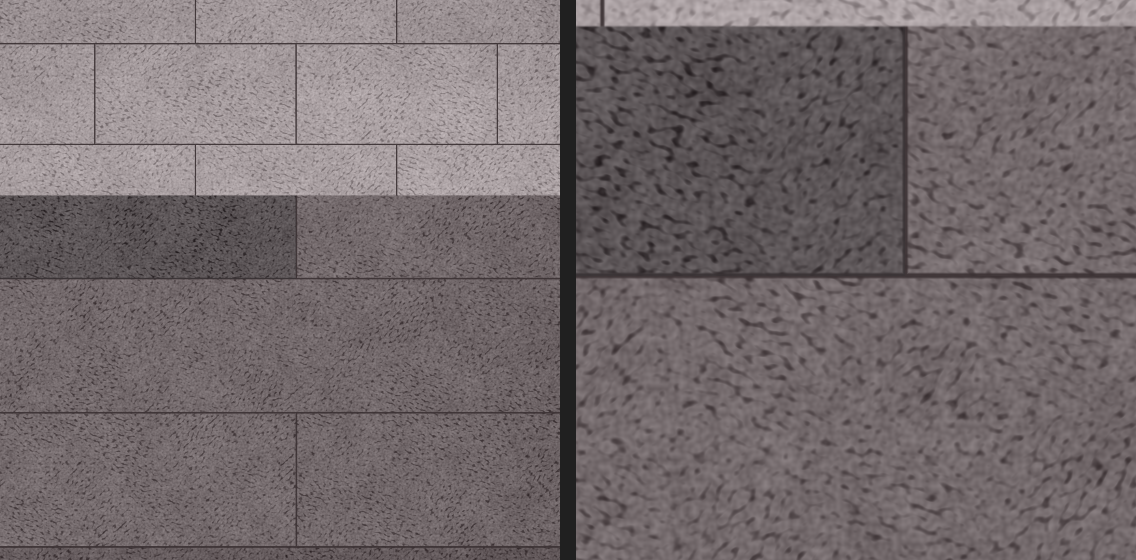
Left, the full canvas; right, a detail of the centre.
A three.js fragment shader for this texture:

```glsl
// Two bands of granite slabs: pale running-bond blocks above, larger dark slabs below.
// Each band is a staggered grid with thin joints; layered gradient noise gives
// the mottling, the diagonal streaks and the fine dark flecks of the stone.

varying vec2 vUv;

float hash(vec2 p) {
  return fract(sin(dot(p, vec2(127.1, 311.7))) * 43758.55);
}

float cornerSlope(vec2 cell, vec2 offset) {
  float angle = 6.2832 * hash(cell);
  return dot(vec2(cos(angle), sin(angle)), offset);
}

float gradientNoise(vec2 p) {
  vec2 i = floor(p), f = fract(p);
  vec2 u = f * f * f * (f * (f * 6.0 - 15.0) + 10.0);
  vec2 e = vec2(1.0, 0.0);
  float low = mix(cornerSlope(i, f), cornerSlope(i + e, f - e), u.x);
  float high = mix(cornerSlope(i + e.yx, f - e.yx), cornerSlope(i + 1.0, f - 1.0), u.x);
  return mix(low, high, u.y);
}

// Noise stretched along a direction given by an angle
float streakNoise(vec2 p, float angle, vec2 scale) {
  float c = cos(angle), s = sin(angle);
  return gradientNoise(vec2(c * p.x + s * p.y, c * p.y - s * p.x) * scale);
}

// Brightness offset of the grain around zero
float graniteGrain(vec2 p) {
  float drift = smoothstep(-0.3, 0.3, gradientNoise(p * 7.0 + 3.0));
  float fleck = mix(streakNoise(p, -0.35, vec2(130.0, 235.0)),
                    streakNoise(p, 0.75, vec2(130.0, 225.0)), drift);
  float fine = gradientNoise(p * 260.0 + 19.0);
  float mottle = gradientNoise(p * 11.0) + 0.7 * gradientNoise(p * 27.0 + 8.0)
               + 0.6 * streakNoise(p, 0.9, vec2(22.0, 60.0));
  return 0.035 - 0.17 * smoothstep(0.02, 0.5, fleck)
       + 0.085 * fine + 0.05 * gradientNoise(p * 95.0 + 5.0) + 0.032 * mottle;
}

// One band of slabs, every second row shifted by half a slab
vec3 slabs(vec2 p, vec2 origin, vec2 size, float tone, float jointHalf, float jointTone) {
  vec2 q = (p - origin) / size;
  float row = floor(q.y);
  q.x += 0.5 * mod(row, 2.0);
  vec2 id = floor(q);
  vec2 edge = min(fract(q), 1.0 - fract(q)) * size;

  // Slab variation and grain, with a separate noise region per slab
  vec2 seed = vec2(hash(id + 4.3), hash(id + 9.1));
  tone += 0.025 * (seed.x - 0.5) + graniteGrain(p + 2.0 * seed);

  float joint = 1.0 - smoothstep(jointHalf - 0.0008, jointHalf + 0.001, min(edge.x, edge.y));
  tone = mix(tone, jointTone, 0.9 * joint);
  return vec3(tone) - vec3(0.0, 0.038, 0.030);
}

void main() {
  // Upper band: brighter towards its foot, shaded in the top corners
  float upperTone = 0.605 + 0.035 * smoothstep(1.0, 0.68, vUv.y)
                  - 0.03 * smoothstep(0.3, 0.75, abs(vUv.x - 0.5) + vUv.y - 0.75);
  vec3 upper = slabs(vUv, vec2(0.1693, 0.7422), vec2(0.3594, 0.1797), upperTone, 0.0011, 0.22);

  // Lower band: one darker slab at its upper left, shade at the right and foot
  float darkSlab = step(0.5026, vUv.y) * step(vUv.x, 0.5293);
  float lowerTone = 0.43 - 0.075 * darkSlab
                  - 0.025 * smoothstep(0.65, 1.0, vUv.x)
                  - 0.05 * step(vUv.y, 0.0234);
  vec3 lower = slabs(vUv, vec2(0.5293, 0.0234), vec2(1.1, 0.2396), lowerTone, 0.0014, 0.23);
  lower.r -= 0.012 * darkSlab;

  gl_FragColor = vec4(mix(lower, upper, smoothstep(0.6500, 0.6520, vUv.y)), 1.0);
}
```
